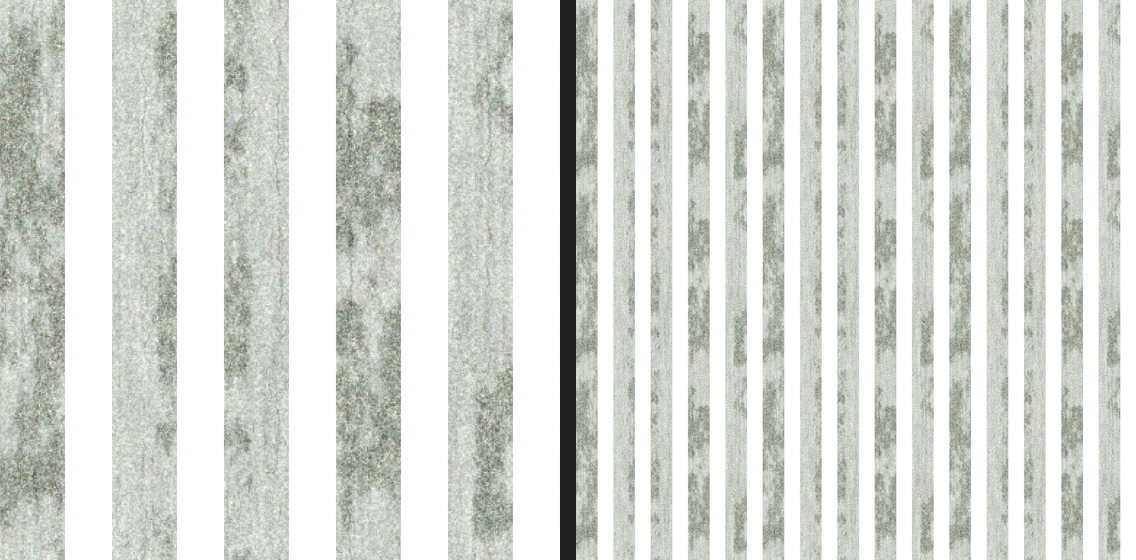
Left, the tile; right, the same tile 3 across and 3 down.
This pattern is drawn by a Shadertoy shader. Its source:

```glsl
float hash(vec2 cell, float seed) {
    uvec2 q = uvec2(cell) * uvec2(1597u, 3571u);
    uint n = q.x ^ (q.y + uint(seed) * 7919u);
    n = (n ^ (n >> 15)) * 739391u;
    n = (n ^ (n >> 13)) * 974711u;
    n = (n ^ (n >> 16)) * 668265u;
    return float((n ^ (n >> 14)) & 65535u) / 65535.0;
}

// Value noise that wraps after the given whole number of cells
float noise(vec2 uv, vec2 cells, float seed) {
    vec2 p = uv * cells, i = floor(p), f = fract(p);
    f *= f * (3.0 - 2.0 * f);
    vec2 a = mod(i, cells), b = mod(i + 1.0, cells);
    return mix(mix(hash(a, seed), hash(vec2(b.x, a.y), seed), f.x),
               mix(hash(vec2(a.x, b.y), seed), hash(b, seed), f.x), f.y);
}

float fbm(vec2 uv, vec2 cells, float seed) {
    float sum = 0.0, amp = 0.533;
    for (int i = 0; i < 4; i++) {
        sum += amp * noise(uv, cells, seed + float(i));
        cells *= 2.0;
        amp *= 0.5;
    }
    return sum;
}

float wrapDistance(float a, float b) {
    return abs(fract(a - b + 0.5) - 0.5);
}

// Worn area of one stripe: a lane across it, limited to two spans along it
float wear(vec2 uv, float across, int stripe) {
    vec2 lane = vec2[5](vec2(0.45, 0.65), vec2(0.92, 0.25), vec2(0.08, 0.31),
                        vec2(0.5, 0.7), vec2(0.75, 0.36))[stripe];
    vec4 spans = vec4[5](vec4(0.65, 0.32, 0.18, 0.10), vec4(0.48, 0.28, 0.93, 0.10),
                         vec4(0.48, 0.33, 0.92, 0.10), vec4(0.30, 0.20, 0.71, 0.16),
                         vec4(0.90, 0.12, 0.19, 0.16))[stripe];
    float along = max(spans.y - wrapDistance(uv.y, spans.x),
                      spans.w - wrapDistance(uv.y, spans.z));
    float inside = min(4.0 * (lane.y - abs(across - lane.x)), 5.0 * along);
    float blotch = fbm(uv, vec2(24.0, 14.0), 11.0) - 0.5;
    float flecks = fbm(uv, vec2(90.0, 56.0), 23.0) - 0.5;
    return smoothstep(-0.12, 0.5, clamp(inside, -0.5, 0.27) + 1.5 * blotch + 0.7 * flecks);
}

float cracks(vec2 uv, float across, int stripe) {
    // Fine branching cracks, broken up by a coarse gate
    float ridge = abs(fbm(uv, vec2(45.0, 22.0), 37.0) - 0.5);
    float gate = smoothstep(0.45, 0.75, noise(uv, vec2(20.0, 12.0), 43.0));
    float web = (1.0 - smoothstep(0.004, 0.022, ridge)) * gate;
    // One wandering crack down each stripe
    float joint = float[5](0.55, 0.5, 0.85, 0.2, 0.62)[stripe];
    float drift = 0.22 * (fbm(uv, vec2(5.0, 40.0), 51.0) - 0.5);
    float line = 1.0 - smoothstep(0.006, 0.028, abs(across - joint - drift));
    return max(web, line * smoothstep(0.25, 0.6, noise(uv, vec2(5.0, 36.0), 57.0)));
}

vec3 concrete(vec2 uv, float across, int stripe) {
    float worn = wear(uv, across, stripe);
    vec3 color = mix(vec3(0.80, 0.82, 0.79), vec3(0.61, 0.635, 0.585), worn);

    // Soft clouds and vertical streaks
    color += 0.08 * (fbm(uv, vec2(30.0, 18.0), 61.0) - 0.5);
    color += 0.07 * (noise(uv, vec2(150.0, 9.0), 67.0) - 0.5);
    color -= 0.10 * cracks(uv, across, stripe);

    // Sandy grain with a slight tint, rougher where worn
    float grain = noise(uv, vec2(384.0), 71.0) + 0.6 * noise(uv, vec2(210.0), 73.0) - 0.8;
    vec3 tint = vec3(noise(uv, vec2(300.0), 79.0), noise(uv, vec2(300.0), 83.0),
                     noise(uv, vec2(300.0), 89.0)) - 0.5;
    color += grain * mix(0.16, 0.27, worn) + tint * mix(0.07, 0.11, worn);

    // Pale and warm grit
    float grit = smoothstep(0.78, 0.95, noise(uv, vec2(256.0), 97.0));
    return color + grit * mix(0.07, 0.18, worn) * vec3(1.0, 0.95, 0.65);
}

void mainImage(out vec4 fragColor, in vec2 fragCoord) {
    vec2 uv = fragCoord / iResolution.xy;

    // Five stripes, each filling 58 percent of its repeat
    float x = uv.x * 5.0 + 0.21;
    float offset = fract(x) - 0.5;
    int stripe = int(mod(floor(x), 5.0));
    float blur = 3.5 / iResolution.x;
    float cover = smoothstep(-blur, blur, 0.29 - abs(offset));

    vec3 color = concrete(uv, offset / 0.58 + 0.5, stripe);
    fragColor = vec4(mix(vec3(1.0), clamp(color, 0.0, 1.0), cover), 1.0);
}
```
